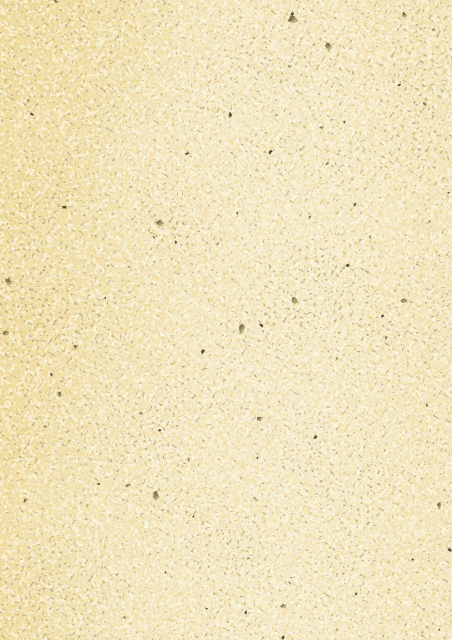
This texture is drawn by a Shadertoy shader. Its source:

```glsl
vec2 hash2(vec2 p) {
    vec3 q = fract(p.xyx * vec3(0.1031, 0.1030, 0.0973));
    q += dot(q, q.yzx + 33.33);
    return fract((q.xx + q.yz) * q.zy);
}

float gradientDot(vec2 cell, vec2 offset) {
    float angle = 6.2832 * hash2(cell).x;
    return dot(vec2(cos(angle), sin(angle)), offset);
}

float gradientNoise(vec2 p) {
    vec2 i = floor(p), f = p - i;
    vec2 u = f * f * f * (f * (f * 6.0 - 15.0) + 10.0);
    vec2 e = vec2(1, 0);
    return 1.4 * mix(
        mix(gradientDot(i, f), gradientDot(i + e, f - e), u.x),
        mix(gradientDot(i + e.yx, f - e.yx), gradientDot(i + 1.0, f - 1.0), u.x), u.y);
}

// Scattered irregular ovals: x = coverage, y = shading across the oval
vec2 scatter(vec2 p, float cells, float chance, float minRadius, float maxRadius, float seed) {
    vec2 base = floor(p * cells), result = vec2(0);
    float blur = 0.8 / iResolution.y;
    for (int y = -1; y <= 1; y++)
    for (int x = -1; x <= 1; x++) {
        vec2 cell = base + vec2(x, y);
        vec2 place = hash2(cell + seed);
        vec2 kind = hash2(cell + seed + 57.3);
        if (kind.x > chance) continue;
        float radius = mix(minRadius, maxRadius, kind.y * kind.y);
        float angle = 6.2832 * hash2(cell + seed + 91.7).x;
        vec2 axis = vec2(cos(angle), sin(angle));
        vec2 d = p - (cell + place) / cells;
        vec2 local = vec2(dot(d, axis) * 0.8, dot(d, vec2(-axis.y, axis.x)) * 1.25);
        float edge = length(local) - radius * (1.0 + 0.5 * gradientNoise(d / radius + cell));
        float cover = 1.0 - smoothstep(-blur, blur, edge);
        if (cover > result.x) result = vec2(cover, clamp(0.5 + 0.4 * (d.x - d.y) / radius, 0.0, 1.0));
    }
    return result;
}

void mainImage(out vec4 fragColor, in vec2 fragCoord) {
    vec2 p = fragCoord / iResolution.y;
    vec2 uv = fragCoord / iResolution.xy;

    // Broad warm shading, deepest along the left edge
    float cloud = gradientNoise(p * 3.0 + 4.0) + 0.5 * gradientNoise(p * 8.0 + 9.0);
    float light = smoothstep(-0.15, 0.6, uv.x + 0.12 * cloud);
    light -= 0.25 * smoothstep(0.7, 1.0, uv.x) + 0.15 * smoothstep(0.75, 1.0, uv.y);
    vec3 color = mix(vec3(0.935, 0.86, 0.625), vec3(0.96, 0.918, 0.785), light);

    // Fine sand in yellow and cream, on a rotated grid
    vec2 g = mat2(0.83, 0.56, -0.56, 0.83) * p;
    float yellow = gradientNoise(g * 207.0) + 0.4 * gradientNoise(g * 95.0 + 31.0);
    float cream = gradientNoise(g * 183.0 + 17.0) + 0.5 * gradientNoise(g * 78.0 + 5.0);
    color = mix(color, vec3(0.95, 0.83, 0.52), 0.52 * smoothstep(0.05, 0.65, yellow));
    color = mix(color, vec3(0.985, 0.965, 0.895), 0.7 * smoothstep(0.0, 0.55, cream));
    color += 0.035 * gradientNoise(g * 241.0 + 63.0);

    // Pale grains
    float pale = scatter(p, 48.0, 0.4, 0.0015, 0.0055, 11.0).x;
    color = mix(color, vec3(0.975, 0.95, 0.86), 0.6 * pale);

    // Tiny grey flecks, gathered in loose patches
    float patchiness = gradientNoise(p * 7.0 + 20.0) + 0.35 * abs(uv.x - 0.5);
    float fleck = gradientNoise(g * 196.0 + 80.0) + 0.15 * patchiness;
    color = mix(color, vec3(0.66, 0.61, 0.45), 0.6 * smoothstep(0.34, 0.75, fleck));
    float speck = scatter(p, 60.0, 0.16, 0.0006, 0.0017, 140.0).x;
    color = mix(color, vec3(0.55, 0.5, 0.35), 0.65 * speck);

    // Olive pebbles shaded on one side, and small dark pits
    vec2 pebble = scatter(p, 14.0, 0.36, 0.0018, 0.0062, 230.0);
    vec3 stone = mix(vec3(0.38, 0.34, 0.2), vec3(0.72, 0.66, 0.46), pebble.y);
    color = mix(color, stone + 0.15 * gradientNoise(g * 220.0), 0.85 * pebble.x);
    float pit = scatter(p, 12.0, 0.3, 0.0013, 0.0029, 310.0).x;
    color = mix(color, vec3(0.23, 0.2, 0.12), 0.85 * pit);

    fragColor = vec4(clamp(color, 0.0, 1.0), 1.0);
}
```
